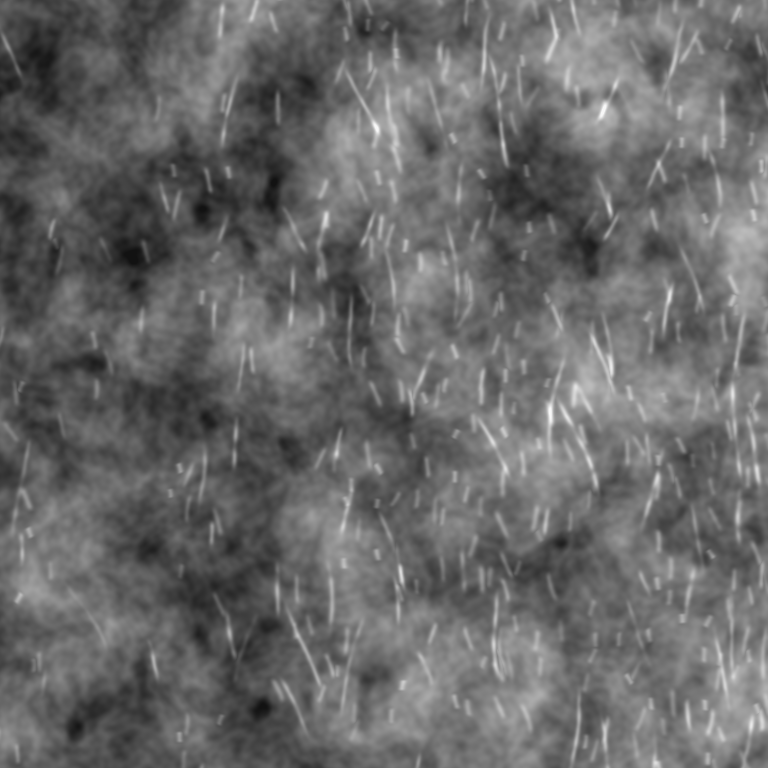
Reproduce this texture procedurally as a three.js fragment shader.

```glsl
// Grey, cloudy fibrous sheet with dark pits and thin bright broken strands.
varying vec2 vUv;

#define BASE_GREY 0.405
#define SIDE_LIGHT 0.16
#define CLOUD_SCALE 5.0
#define CLOUD_CONTRAST 0.30
#define CLOUD_GAIN 0.72
#define PIT_DEPTH 0.17
#define STRAND_GLOW 0.34
#define STRAND_WIDTH 0.0034
#define STRAND_TILT 0.16
#define FLECK_GLOW 0.22

vec2 hash2(vec2 p) {
  vec3 q = fract(vec3(p.xyx) * vec3(0.1031, 0.1030, 0.0973));
  q += dot(q, q.yzx + 33.33);
  return fract((q.xx + q.yz) * q.zy);
}

float cornerSlope(vec2 cell, vec2 corner, vec2 f) {
  float angle = 6.2832 * hash2(cell + corner + 57.0).x;
  return dot(vec2(cos(angle), sin(angle)), f - corner);
}

// Gradient noise, roughly -0.7 to 0.7
float noise(vec2 p) {
  vec2 cell = floor(p);
  vec2 f = fract(p);
  vec2 w = f * f * f * (f * (f * 6.0 - 15.0) + 10.0);
  float low = mix(cornerSlope(cell, vec2(0.0, 0.0), f),
                  cornerSlope(cell, vec2(1.0, 0.0), f), w.x);
  float high = mix(cornerSlope(cell, vec2(0.0, 1.0), f),
                   cornerSlope(cell, vec2(1.0, 1.0), f), w.x);
  return mix(low, high, w.y);
}

// Rotated octaves hide the noise lattice
float clouds(vec2 p) {
  mat2 turn = mat2(1.6, 1.2, -1.2, 1.6);
  float sum = 0.0;
  float weight = 1.0;
  for (int i = 0; i < 5; i++) {
    sum += weight * noise(p);
    p = turn * p + 17.3;
    weight *= CLOUD_GAIN;
  }
  return sum;
}

// Strands gather in upright bands and thicken towards the right
float strandDensity(vec2 p) {
  float band = noise(vec2(p.x * 7.0 + 3.0, p.y * 1.6 + 8.0));
  return 0.08 + 0.42 * smoothstep(0.15, 0.95, p.x) + 0.7 * band;
}

// One bent, tapered strand per occupied cell
float strands(vec2 p, float cellSize, float width, float seed) {
  vec2 home = floor(p / cellSize);
  float glow = 0.0;
  for (int j = -1; j <= 1; j++) {
    for (int i = -1; i <= 1; i++) {
      vec2 cell = home + vec2(float(i), float(j));
      vec2 place = hash2(cell + seed);
      vec2 shape = hash2(cell + seed + 91.0);
      vec2 chance = hash2(cell + seed + 203.0);
      vec2 centre = (cell + place) * cellSize;
      float present = step(chance.x, strandDensity(centre));
      float side = chance.y < 0.3 ? -1.3 : 1.0;
      float angle = side * STRAND_TILT + (shape.x - 0.5) * 0.7;
      vec2 d = p - centre;
      vec2 q = vec2(d.x * cos(angle) + d.y * sin(angle),
                    d.y * cos(angle) - d.x * sin(angle));
      float reach = cellSize * mix(0.25, 0.75, shape.y);
      float along = q.y / reach;
      q.x += (place.y - 0.5) * 0.18 * reach * along * along;
      float body = exp(-q.x * q.x / (width * width));
      float taper = 1.0 - smoothstep(0.5, 1.0, abs(along));
      glow = max(glow, present * body * taper * mix(0.45, 1.0, place.x));
    }
  }
  return glow;
}

void main() {
  vec2 p = vUv;
  vec2 warp = 0.012 * vec2(noise(p * 9.0 + 4.0), noise(p * 9.0 + 31.0));
  vec2 sheet = p + warp;

  // Soft cloudy ground, lit from the right
  float grey = BASE_GREY + SIDE_LIGHT * (p.x - 0.5);
  grey += CLOUD_CONTRAST * clouds(sheet * CLOUD_SCALE + 11.0);

  // Small dark hollows
  float pit = smoothstep(0.12, 0.55, noise(sheet * vec2(24.0, 20.0) + 70.0));
  grey -= PIT_DEPTH * pit * smoothstep(-0.25, 0.3, noise(p * 5.0 + 50.0));

  // Long strands, broken along their length
  float broken = smoothstep(-0.4, 0.3, noise(p * 42.0 + 9.0));
  float fibre = max(strands(sheet, 0.11, STRAND_WIDTH, 7.0),
                    strands(sheet + 0.37, 0.085, STRAND_WIDTH, 41.0));
  grey += STRAND_GLOW * fibre * mix(0.3, 1.0, broken);

  // Short bright flecks
  grey += FLECK_GLOW * strands(sheet + 0.13, 0.033, STRAND_WIDTH * 1.1, 131.0);

  gl_FragColor = vec4(vec3(clamp(grey, 0.07, 0.97)), 1.0);
}
```
